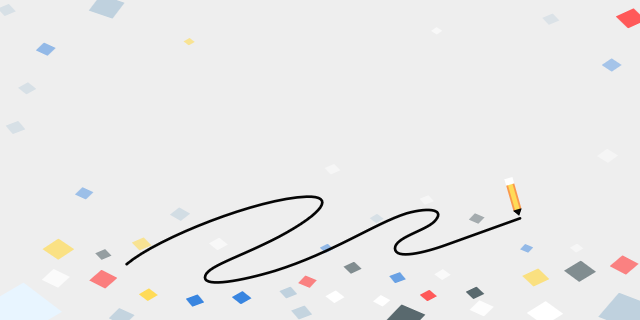
Give the GLSL for this background, as a Shadertoy shader.

```glsl
// Pale desk with tilted confetti tiles, a looping ink stroke and a small pencil.

const vec2 DESIGN = vec2(768.0, 384.0); // canvas units, y runs downward
const vec3 PAPER = vec3(0.933);
const vec3 INK = vec3(0.02);
const vec3 YELLOW = vec3(1.0, 0.86, 0.34);
const vec3 BLUE = vec3(0.22, 0.52, 0.88);
const vec3 MIST = vec3(0.75, 0.82, 0.87);
const vec3 WHITE = vec3(1.0);
const vec3 RED = vec3(1.0, 0.35, 0.35);
const vec3 SLATE = vec3(0.35, 0.41, 0.43);
const vec3 ICE = vec3(0.91, 0.96, 1.0);
const vec3 ORANGE = vec3(0.98, 0.6, 0.3);
const vec3 PALETTE[6] = vec3[6](YELLOW, BLUE, MIST, WHITE, RED, SLATE);

float hash(vec2 v) {
    return fract(sin(dot(v, vec2(12.99, 78.23))) * 4375.85);
}

float coverage(float d) {
    float pixel = DESIGN.y / iResolution.y;
    return clamp(0.5 - d / pixel, 0.0, 1.0);
}

// Rounded square, turned and then flattened by perspective
vec3 tile(vec3 base, vec2 p, vec2 centre, float halfSide, float turn, vec3 colour, float opacity) {
    vec2 q = (p - centre) * vec2(1.0, 1.5);
    float c = cos(turn), s = sin(turn);
    q = abs(mat2(c, s, -s, c) * q) - halfSide + 1.0;
    float d = length(max(q, 0.0)) + min(max(q.x, q.y), 0.0) - 1.0;
    return mix(base, colour, opacity * coverage(d * 0.8));
}

// Swaying row of tiles; wave = (phase, rate), hue = (first, slope, sway)
vec3 tileRow(vec3 base, vec2 p, int count, vec2 start, vec2 stride, vec2 sway,
             vec2 wave, vec3 hue, float halfSide, float opacity) {
    for (int i = 0; i < count; i++) {
        float n = float(i);
        float swing = sin(wave.x + wave.y * n);
        vec2 centre = start + stride * n + sway * swing;
        float pick = mod(hue.x + hue.y * n + hue.z * swing, 6.0);
        float size = halfSide * mix(0.85, 1.1, hash(start + n));
        float turn = mix(0.5, 1.05, hash(start - n));
        base = tile(base, p, centre, size, turn, PALETTE[int(pick)], opacity);
    }
    return base;
}

float segment(vec2 p, vec2 a, vec2 b) {
    vec2 ab = b - a;
    return length(p - a - ab * clamp(dot(p - a, ab) / dot(ab, ab), 0.0, 1.0));
}

// Distance to a cubic curve, walked in short segments
float curve(vec2 p, vec2 a, vec2 b, vec2 c, vec2 d) {
    float dist = 1e4;
    vec2 last = a;
    for (int i = 1; i <= 16; i++) {
        float t = float(i) / 16.0, u = 1.0 - t;
        vec2 next = u*u*u*a + 3.0*u*u*t*b + 3.0*u*t*t*c + t*t*t*d;
        dist = min(dist, segment(p, last, next));
        last = next;
    }
    return dist;
}

float inkStroke(vec2 p) {
    vec2 loopTop = vec2(368, 236), loopMid = vec2(335, 284), loopLeft = vec2(246, 333);
    vec2 sweep = vec2(330, 325), crest = vec2(488, 256), hook = vec2(521, 266);
    vec2 hookLeft = vec2(474, 298), tail = vec2(535, 294);
    float d = curve(p, vec2(152, 317), vec2(190, 285), vec2(310, 238), loopTop);
    d = min(d, curve(p, loopTop, vec2(402, 235), vec2(389, 255), loopMid));
    d = min(d, curve(p, loopMid, vec2(285, 310), vec2(246, 320), loopLeft));
    d = min(d, curve(p, loopLeft, vec2(246, 345), vec2(290, 337), sweep));
    d = min(d, curve(p, sweep, vec2(400, 303), vec2(450, 268), crest));
    d = min(d, curve(p, crest, vec2(517, 248), vec2(535, 252), hook));
    d = min(d, curve(p, hook, vec2(510, 277), vec2(474, 285), hookLeft));
    d = min(d, curve(p, hookLeft, vec2(474, 312), vec2(510, 303), tail));
    return min(d, segment(p, tail, vec2(624, 262))) - 1.6;
}

vec3 pencil(vec3 base, vec2 p, vec2 tip, vec2 axis) {
    vec2 q = p - tip;
    float along = dot(q, axis), across = abs(dot(q, vec2(-axis.y, axis.x)));
    float outline = max(across - min(5.0, along * 0.7), along - 47.0);
    vec3 colour = mix(ORANGE, YELLOW, coverage(across - 2.8));
    colour = mix(colour, INK, coverage(along - 8.0));
    colour = mix(colour, WHITE, coverage(39.0 - along));
    return mix(base, colour, coverage(outline));
}

void mainImage(out vec4 fragColor, in vec2 fragCoord) {
    vec2 p = fragCoord / iResolution.y * DESIGN.y;
    p.y = DESIGN.y - p.y;
    vec2 still = vec2(0);
    vec3 col = PAPER;

    // Sparse upper tiles
    col = tileRow(col, p, 4, vec2(35, 12), vec2(0, 47), vec2(27, 0), vec2(-1.57, 2.4), vec3(1.8, 0.25, -0.7), 9.0, 0.5);
    col = tileRow(col, p, 3, vec2(661, 23), vec2(34, 82), vec2(39, -27), vec2(0, 1.57), vec3(2.2, 0.5, -1.3), 8.5, 0.4);
    col = tileRow(col, p, 2, vec2(227, 50), vec2(297, -13), still, still, vec3(0.5, 3, 0), 5.0, 0.6);
    col = tileRow(col, p, 2, vec2(101, 232), vec2(298, -29), still, still, vec3(1.2, 2, 0), 7.5, 0.45);

    // Drifting middle rows
    col = tileRow(col, p, 4, vec2(124, 284), vec2(46, 0), vec2(0, 27), vec2(-5.37, 1.9), vec3(5.3, 1.4, 0), 8.0, 0.6);
    col = tileRow(col, p, 6, vec2(392, 272), vec2(60, 0), vec2(0, 32), vec2(-4.09, 1.26), vec3(0.97, 1.53, 0.53), 6.5, 0.5);

    // Dense lower rows
    col = tileRow(col, p, 4, vec2(369, 329), vec2(54, 0), vec2(0, 9), vec2(1.57, 2.6), vec3(4.2, 1.65, 0), 7.5, 0.73);
    col = tileRow(col, p, 3, vec2(643, 333), vec2(53, -7.5), still, still, vec3(0.5, 5, 0), 13.0, 0.73);
    col = tileRow(col, p, 2, vec2(67, 334), vec2(57, 1), still, still, vec3(3.2, 1, 0), 11.5, 0.75);
    col = tileRow(col, p, 8, vec2(178, 356), vec2(56, 0), vec2(0, 5), vec2(-0.5, 1.7), vec3(0.35, 0.7, 0), 8.5, 1.0);
    col = tileRow(col, p, 3, vec2(146, 380), vec2(216, -5), still, still, vec3(2.2, 0.4, 0), 10.5, 0.9);

    // Large foreground tiles
    col = tile(col, p, vec2(25, 372), 35.0, 0.72, ICE, 1.0);
    col = tile(col, p, vec2(128, 8), 16.0, 1.1, MIST, 1.0);
    col = tile(col, p, vec2(757, 22), 13.0, 0.6, RED, 1.0);
    col = tile(col, p, vec2(70, 299), 13.5, 0.78, YELLOW, 0.7);
    col = tile(col, p, vec2(487, 381), 17.0, 1.0, SLATE, 1.0);
    col = tile(col, p, vec2(654, 376), 15.5, 0.75, WHITE, 1.0);
    col = tile(col, p, vec2(752, 374), 25.0, 1.05, MIST, 1.0);

    col = mix(col, INK, coverage(inkStroke(p)));
    col = pencil(col, p, vec2(623, 259), vec2(-0.275, -0.961));
    fragColor = vec4(col, 1.0);
}
```
